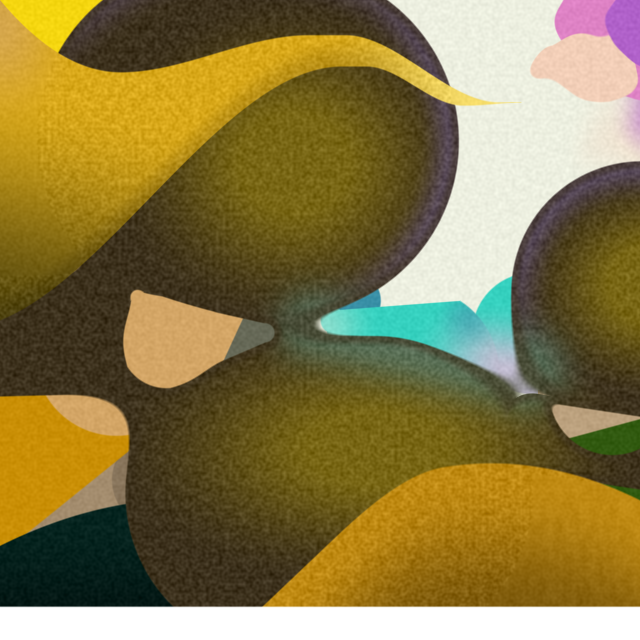
Write a WebGL 1 fragment shader that draws this background.

```glsl
precision highp float;
// Grainy landscape of fused olive blobs with windows onto sky, hills and cloud.
// Smooth unions of capsules form the blobs; curves bound the ribbon and the dune.
// Layers are painted back to front and covered with gradient-noise grain.
uniform vec2 u_resolution;

const vec3 SKY = vec3(.93, .94, .88);
const vec3 PEACH = vec3(.95, .81, .72);
const vec3 PINK = vec3(.87, .51, .77);
const vec3 VIOLET = vec3(.69, .38, .79);
const vec3 CYAN = vec3(.21, .82, .75);
const vec3 LILAC = vec3(.76, .74, .82);
const vec3 BLUE = vec3(.22, .56, .65);
const vec3 LEMON = vec3(.96, .84, .06);
const vec3 AMBER = vec3(.79, .56, .02);
const vec3 SAND = vec3(.83, .65, .4);
const vec3 STONE = vec3(.64, .55, .43);
const vec3 SLATE = vec3(.4, .41, .34);
const vec3 PINE = vec3(.02, .14, .12);
const vec3 LEAF = vec3(.19, .35, .06);
const vec3 BARK = vec3(.235, .19, .11);
const vec3 OLIVE = vec3(.47, .4, .08);
const vec3 DUSK = vec3(.38, .32, .44);
const vec3 MIST = vec3(.36, .49, .4);
const vec3 GOLD = vec3(.85, .66, .1);
const vec3 OCHRE = vec3(.75, .54, .07);
const float FLOOR_Y = .052;
const float SOFTNESS = .0018;
const float GRAIN = .1;

vec2 gradientAt(vec2 cell) {
  float a = 6.2832 * fract(sin(dot(cell, vec2(127.1, 311.7))) * 43758.5);
  return vec2(cos(a), sin(a));
}

float noise(vec2 p) {
  vec2 i = floor(p), f = p - i, u = f * f * (3. - 2. * f), e = vec2(1, 0);
  float low = mix(dot(gradientAt(i), f), dot(gradientAt(i + e), f - e), u.x);
  float high = mix(dot(gradientAt(i + e.yx), f - e.yx), dot(gradientAt(i + 1.), f - 1.), u.x);
  return mix(low, high, u.y);
}

float smin(float a, float b, float k) {
  float h = max(k - abs(a - b), 0.);
  return min(a, b) - h * h / (4. * k);
}

// Capsule whose radius runs from ra at a to rb at b
float cone(vec2 p, vec2 a, float ra, vec2 b, float rb) {
  float h = clamp(dot(p - a, b - a) / dot(b - a, b - a), 0., 1.);
  return length(p - mix(a, b, h)) - mix(ra, rb, h);
}

float disc(vec2 p, float x, float y, float r) { return length(p - vec2(x, y)) - r; }

float halo(vec2 p, float x, float y, float rx, float ry) {
  return 1. - smoothstep(0., 1., length((p - vec2(x, y)) / vec2(rx, ry)));
}

float cover(float d) {
  float e = max(SOFTNESS, .75 / u_resolution.y);
  return 1. - smoothstep(-e, e, d);
}

vec3 backdrop(vec2 p) {
  vec3 c = SKY;
  // Cloud
  vec2 w = p + .022 * vec2(noise(p * 15.), noise(p * 15. + 7.));
  c = mix(c, PEACH, .45 * halo(w, .99, .79, .11, .11));
  c = mix(c, VIOLET, .65 * halo(w, 1.02, .825, .08, .08));
  c = mix(c, PINK, cover(disc(w, 1., .965, .125)));
  c = mix(c, PEACH, cover(cone(w, vec2(.858, .903), .027, vec2(.95, .893), .052)));
  c = mix(c, VIOLET, cover(disc(w, 1.02, .97, .068)));
  // Hills
  c = mix(c, BLUE, cover(disc(p, .55, .53, .045)));
  c = mix(c, mix(LILAC, CYAN, smoothstep(.42, .53, p.y)), cover(disc(p, .833, .479, .095)));
  vec3 hill = mix(CYAN, LILAC, halo(p, .79, .425, .16, .13));
  hill = mix(hill, SKY, .45 * halo(p, .505, .49, .09, .09));
  hill = mix(hill, BLUE, .5 * halo(p, .735, .505, .06, .06));
  c = mix(c, hill, cover(cone(p, vec2(.647, .418), .133, vec2(.521, .499), .02)));
  // Views through the openings
  if (p.x < .25 && p.y > .8) c = LEMON;
  if (p.x < .47 && p.y < .6) c = mix(SAND, SLATE, cover(.345 + .46 * (p.y - .427) - p.x));
  if (p.x < .3 && p.y < .4) {
    c = mix(AMBER, SAND, cover(disc(p, .182, .447, .128)));
    vec3 stone = STONE * (1. - .17 * cover(disc(p, .25, .25, .075)));
    c = mix(c, stone, cover(.78 * (p.y - .303) - .63 * (p.x - .211)));
    c = mix(c, PINE * smoothstep(-.15, .2, p.y), cover(p.y - .147 - p.x * (.5 - .85 * p.x)));
  }
  if (p.x > .84 && p.y < .39) c = mix(STONE * 1.15, LEAF, cover(p.y - .314 - .27 * (p.x - .885)));
  return c;
}

float blobs(vec2 p) {
  float upper = cone(p, vec2(.332, .785), .275, vec2(.443, .779), .274);
  float lower = cone(p, vec2(.443, .229), .247, vec2(.586, .228), .247);
  float arm = cone(p, vec2(-.065, .473), .094, vec2(.312, .482), .094);
  float foot = cone(p, vec2(.833, .323), .0625, vec2(1.029, .294), .0625);
  float d = smin(smin(arm, lower, .13), disc(p, 1.003, .544, .204), .143);
  d = min(smin(d, upper, .055), foot);
  // Windows
  vec2 c = vec2(.26, .466);
  float eye = smin(cone(p, c, .065, vec2(.414, .48), .015), cone(p, c, .065, vec2(.215, .536), .011), .03);
  float bowl = -smin(-disc(p, .957, .388, .099), .499 - .15 * p.x - p.y, .015);
  return max(d, -min(eye, bowl));
}

vec3 blobColour(vec2 p, float d) {
  float light = max(halo(p, .46, .745, .3, .27), .95 * halo(p, .59, .3, .44, .23));
  light = max(light, 1.1 * halo(p, 1.03, .555, .23, .19));
  vec3 c = mix(BARK, OLIVE, min(1.25 * light, 1.));
  // Cool rim on the sky side, mist along the valley
  float side = max(smoothstep(.42, .7, p.x), .6 * smoothstep(.85, 1., p.y));
  c = mix(c, DUSK, .85 * side * smoothstep(.35, .65, p.y) * smoothstep(-.065, 0., d));
  float valley = max(cone(p, vec2(.49, .49), .01, vec2(.82, .42), .02), 0.);
  c = mix(c, MIST, .75 * exp(-valley * valley * 420.));
  return mix(c, BARK, .55 * smoothstep(-.018, -.004, d));
}

// Signed height below the lower and above the upper edge
vec2 ribbonEdges(vec2 p) {
  float s = max(1. - p.x / .189, 0.);
  float top = .887 + .113 * s * s + .058 * smoothstep(.189, .482, p.x) - .105 * smoothstep(.54, .78, p.x);
  float base = .486 + .41 * smoothstep(-.065, .534, p.x) - .061 * smoothstep(.573, .723, p.x);
  base += .005 * smoothstep(.73, .814, p.x);
  return vec2(base - p.y, p.y - top);
}

vec3 ribbonColour(vec2 p, float low) {
  vec3 c = mix(OLIVE * .72, GOLD, smoothstep(.48, .88, p.y + .22 * p.x));
  c = mix(c, SAND, .65 * halo(p, 0., .96, .13, .17));
  c *= 1. - .15 * smoothstep(-.05, 0., low);
  return mix(c, vec3(.97, .87, .42), smoothstep(.5, .76, p.x));
}

void main() {
  vec2 p = gl_FragCoord.xy / u_resolution;
  float d = blobs(p);
  vec3 c = mix(backdrop(p), blobColour(p, d), cover(d));

  vec2 edges = ribbonEdges(p);
  float ribbon = cover(max(max(edges.x, edges.y), p.x - .814));
  c = mix(c, ribbonColour(p, edges.x), ribbon);

  // Foreground dune
  float x = p.x - .768;
  float depth = smin(.392 + .95 * x, .276 - 1.07 * x * x, .052) - p.y;
  vec3 dune = OCHRE * (1. - .35 * smoothstep(.02, .24, depth));
  c = mix(c, dune + .03 * noise(p * vec2(75., 22.)), cover(-depth * .8));

  // Grain and floor
  c += GRAIN * (noise(p * 190.) + .6 * noise(p * 83.)) * mix(.45, 1., cover(d));
  gl_FragColor = vec4(mix(c, vec3(1.), cover(p.y - FLOOR_Y)), 1.);
}
```
